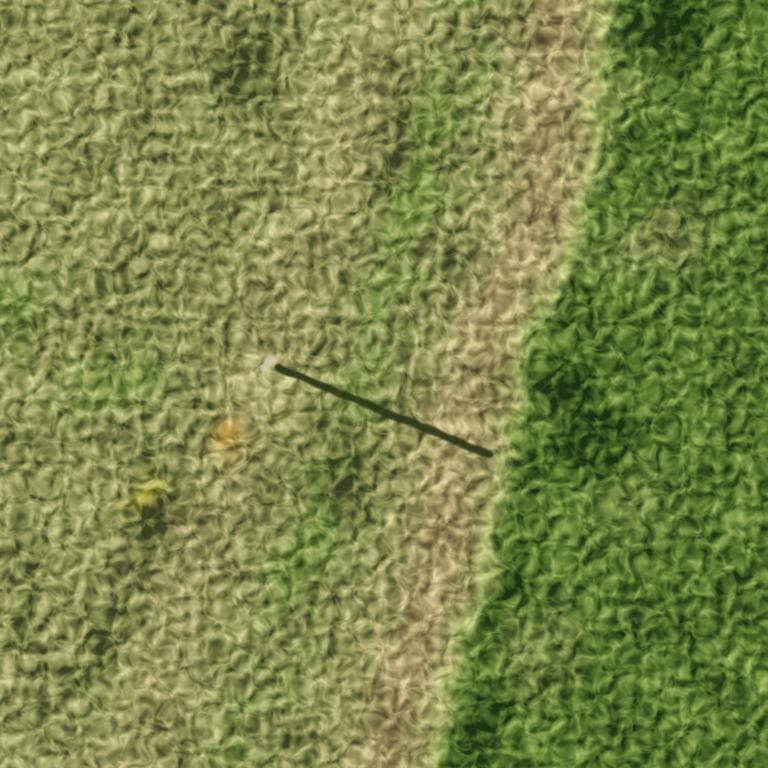
Give the GLSL for this texture, as a three.js fragment shader.

```glsl
// Aerial view of a rough meadow: a dry slope, a worn path, a lush verge and a fallen pole.
varying vec2 vUv;

#define LEAF_SCALE 66.0
#define LEAF_CONTRAST 0.62
#define CLUMP_CONTRAST 0.34
#define WARP 0.007
#define PATH_WIDTH 0.052
#define EDGE_RAGGED 0.016
#define POLE_START vec2(0.362, 0.521)
#define POLE_END vec2(0.637, 0.408)
#define POLE_RADIUS 0.0042

vec2 gradientAt(vec2 cell) {
  float angle = 6.2832 * fract(sin(dot(cell, vec2(127.1, 311.7))) * 43758.5);
  return vec2(cos(angle), sin(angle));
}

float noise(vec2 p) {
  vec2 i = floor(p), f = p - i;
  vec2 w = f * f * f * (f * (f * 6.0 - 15.0) + 10.0);
  vec2 e = vec2(1.0, 0.0);
  float low = mix(dot(gradientAt(i), f), dot(gradientAt(i + e), f - e), w.x);
  float high = mix(dot(gradientAt(i + e.yx), f - e.yx), dot(gradientAt(i + 1.0), f - 1.0), w.x);
  return 1.4 * mix(low, high, w.y);
}

float fbm(vec2 p) {
  float sum = 0.0, gain = 0.6;
  for (int k = 0; k < 4; k++) {
    sum += gain * noise(p);
    p = mat2(1.6, 1.2, -1.2, 1.6) * p + 5.3;
    gain *= 0.55;
  }
  return sum;
}

// Soft patch, leaning along the slope
float patchAt(vec2 p, float x, float y, float rx, float ry) {
  vec2 d = p - vec2(x, y);
  d.x -= 0.3 * d.y;
  d /= vec2(rx, ry);
  return exp(-dot(d, d));
}

float band(float d, float width) {
  return exp(-d * d / (width * width));
}

float vergeEdge(float y) {
  float bulge = smoothstep(0.57, 0.68, y) * (1.0 - smoothstep(0.76, 1.0, y));
  return 0.56 + 0.23 * y + 0.031 * bulge + 0.014 * band(y - 0.27, 0.07);
}

float segmentDistance(vec2 p, vec2 a, vec2 b) {
  vec2 ab = b - a;
  return length(p - a - ab * clamp(dot(p - a, ab) / dot(ab, ab), 0.0, 1.0));
}

vec3 ramp(float t, vec3 dark, vec3 mid, vec3 light) {
  return t < 0.5 ? mix(dark, mid, 2.0 * max(t, 0.0)) : mix(mid, light, 2.0 * min(t, 1.1) - 1.0);
}

void main() {
  vec2 p = vUv;
  vec2 warped = p + WARP * vec2(noise(p * 38.0), noise(p * 38.0 + 17.0));
  float clump = fbm(p * 13.0 + 3.0);
  vec2 soft = p + 0.022 * vec2(noise(p * 17.0 + 9.0), noise(p * 17.0 + 31.0));

  // Leaf relief, lit from the upper left
  vec2 q = warped * LEAF_SCALE;
  float relief = noise(q) - 0.55 * noise(q + vec2(0.45, -0.5));
  float strands = 0.32 - abs(noise(q * 1.35 + 40.0));
  float leaf = 0.75 * relief + 0.5 * strands + 0.28 * noise(q * 2.3 + 8.0);

  // Ground zones
  float ragged = EDGE_RAGGED * (noise(p * 24.0) + 0.6 * noise(p * 60.0));
  float side = p.x - vergeEdge(p.y) + ragged;
  float verge = smoothstep(-0.004, 0.012, side);
  float path = band(side + 0.062, PATH_WIDTH) * (1.0 - verge);
  float track = band(soft.x - 0.165 - 0.34 * soft.y, 0.045);
  float strip = band(soft.x - 0.31 - 0.32 * soft.y, 0.04) * smoothstep(-0.45, 0.35, clump);

  // Lush and shaded patches
  float lush = 0.7 * strip + 0.8 * patchAt(soft, 0.02, 0.60, 0.05, 0.05)
    + 0.75 * patchAt(soft, 0.14, 0.50, 0.06, 0.05) + 0.55 * patchAt(soft, 0.55, 0.77, 0.035, 0.09)
    + 0.5 * patchAt(soft, 0.41, 0.27, 0.05, 0.06);
  lush = clamp(lush + 0.35 * clump, 0.0, 0.85) * (1.0 - 0.9 * path);
  float shade = patchAt(soft, 0.31, 0.91, 0.035, 0.06) + patchAt(soft, 0.215, 0.32, 0.03, 0.06)
    + patchAt(soft, 0.13, 0.16, 0.03, 0.07) + 0.7 * patchAt(soft, 0.45, 0.37, 0.035, 0.07)
    + 0.7 * patchAt(soft, 0.515, 0.81, 0.02, 0.07) + 0.5 * patchAt(soft, 0.20, 0.59, 0.03, 0.07)
    + 0.5 * patchAt(soft, 0.27, 0.22, 0.025, 0.08) + 0.8 * patchAt(soft, 0.77, 0.43, 0.055, 0.06)
    + patchAt(soft, 0.655, 0.235, 0.025, 0.04) + 0.9 * patchAt(soft, 0.635, 0.06, 0.025, 0.06)
    + 0.8 * patchAt(soft, 0.74, 0.51, 0.04, 0.025) + patchAt(soft, 0.87, 0.97, 0.05, 0.05);
  float bare = patchAt(soft, 0.86, 0.69, 0.06, 0.06) + 0.8 * patchAt(soft, 0.81, 0.88, 0.03, 0.05)
    + 0.9 * patchAt(soft, 0.70, 0.15, 0.045, 0.06) + 0.5 * patchAt(soft, 0.82, 0.34, 0.05, 0.05);

  // Tones of each ground
  float t = 0.52 + LEAF_CONTRAST * leaf + CLUMP_CONTRAST * clump - 0.4 * shade;
  vec3 dry = ramp(t + 0.06 * track, vec3(0.23, 0.26, 0.13), vec3(0.53, 0.55, 0.31), vec3(0.80, 0.79, 0.56));
  vec3 green = ramp(t, vec3(0.15, 0.24, 0.08), vec3(0.39, 0.50, 0.20), vec3(0.66, 0.73, 0.42));
  vec3 earth = ramp(t + 0.06, vec3(0.34, 0.29, 0.17), vec3(0.58, 0.53, 0.34), vec3(0.83, 0.77, 0.56));
  vec3 grass = ramp(t - 0.05, vec3(0.11, 0.20, 0.07), vec3(0.34, 0.46, 0.17), vec3(0.60, 0.70, 0.36));
  vec3 color = mix(dry, green, lush);
  color = mix(color, earth, clamp(0.95 * path + 0.4 * track, 0.0, 1.0));
  color = mix(color, mix(grass, dry, clamp(0.65 * bare - 0.25 * clump, 0.0, 0.75)), verge);

  // Sunlit rim, then small warm blooms
  color = mix(color, vec3(0.72, 0.76, 0.45) + 0.22 * leaf, 0.62 * band(side - 0.002, 0.014));
  color += vec3(0.17, 0.04, -0.05) * patchAt(soft, 0.297, 0.434, 0.018, 0.025);
  color += vec3(0.14, 0.10, -0.06) * patchAt(soft, 0.19, 0.36, 0.02, 0.025);

  // Pole with a pale tip
  float pole = segmentDistance(p + 0.0015 * noise(p * 45.0), POLE_START, POLE_END);
  color = mix(color, vec3(0.17, 0.21, 0.09), 0.92 * (1.0 - smoothstep(POLE_RADIUS - 0.002, POLE_RADIUS + 0.003, pole)));
  float tip = segmentDistance(p, vec2(0.344, 0.521), vec2(0.354, 0.533));
  color = mix(color, vec3(0.80, 0.81, 0.71), 0.8 * (1.0 - smoothstep(0.002, 0.008, tip)));

  gl_FragColor = vec4(clamp(color, 0.0, 1.0), 1.0);
}
```
